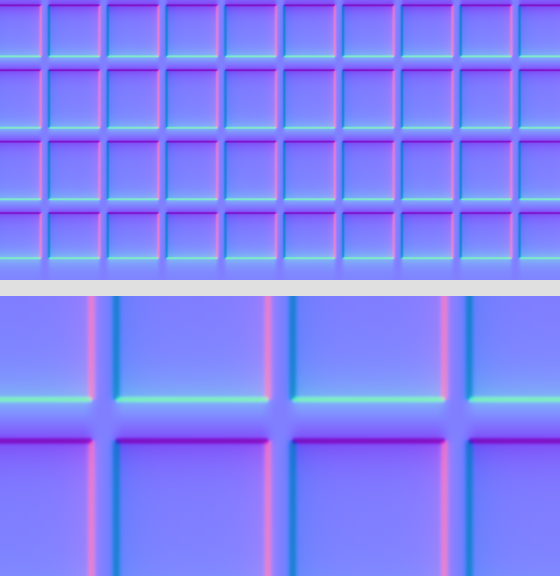
Top, the full canvas; bottom, a detail of the centre.
Write a WebGL 1 fragment shader that draws this texture map.

```glsl
precision highp float;

uniform vec2 u_resolution;

// Lengths are fractions of the canvas height
const vec2 PITCH = vec2(0.2101, 0.2552);
const vec2 FIRST_CENTER = vec2(0.0550, 0.1360);
const vec2 HALF_SIZE = vec2(0.0903, 0.1029);
const float LOWEST_EDGE = 0.078;
const float HIGHEST_EDGE = 0.981;
const float LAST_ROW = 3.0;

const vec2 CREASE_WIDTH = vec2(0.0043, 0.0032);
const vec2 CREASE_SLOPE = vec2(0.90, 1.10);
const vec2 GLOW_WIDTH = vec2(0.022, 0.027);
const vec2 GLOW_SLOPE = vec2(0.38, 0.55);
const float GLOW_END_SOFTNESS = 0.011;

float crease(float d, float width) {
  return exp(-d * d / (width * width));
}

float glow(float d, float width) {
  return exp(-abs(d) / width);
}

// Soft membership of the interval from lo to hi
float cover(float p, float lo, float hi, float softness) {
  return smoothstep(-softness, softness, p - lo)
       * smoothstep(-softness, softness, hi - p);
}

// One panel along one axis: crease slope, glow slope, hard cover, soft cover
vec4 panelProfile(float p, float lo, float hi, vec2 widths, vec2 slopes, float pixel) {
  float creaseWidth = max(widths.x, 0.7 * pixel);
  float creases = crease(p - lo, creaseWidth) - crease(p - hi, creaseWidth);
  float glows = glow(p - lo, widths.y) - glow(p - hi, widths.y);
  return vec4(slopes.x * creases,
              slopes.y * glows,
              cover(p, lo, hi, max(0.003, pixel)),
              cover(p, lo, hi, GLOW_END_SOFTNESS));
}

// Nearest column and its neighbours
vec4 columnProfile(float x, float pixel) {
  vec4 total = vec4(0.0);
  float nearest = floor((x - FIRST_CENTER.x) / PITCH.x + 0.5);
  vec2 widths = vec2(CREASE_WIDTH.x, GLOW_WIDTH.x);
  vec2 slopes = vec2(CREASE_SLOPE.x, GLOW_SLOPE.x);
  for (int i = -1; i <= 1; i++) {
    float center = FIRST_CENTER.x + (nearest + float(i)) * PITCH.x;
    total += panelProfile(x, center - HALF_SIZE.x, center + HALF_SIZE.x,
                          widths, slopes, pixel);
  }
  return total;
}

// All rows, the outer two shortened by the frame
vec4 rowProfile(float y, float pixel) {
  vec4 total = vec4(0.0);
  vec2 widths = vec2(CREASE_WIDTH.y, GLOW_WIDTH.y);
  vec2 slopes = vec2(CREASE_SLOPE.y, GLOW_SLOPE.y);
  for (int i = 0; i <= int(LAST_ROW); i++) {
    float center = FIRST_CENTER.y + float(i) * PITCH.y;
    float lo = max(center - HALF_SIZE.y, LOWEST_EDGE);
    float hi = min(center + HALF_SIZE.y, HIGHEST_EDGE);
    total += panelProfile(y, lo, hi, widths, slopes, pixel);
  }
  return total;
}

// Each edge slope fades where its panel side ends
float edgeSlope(vec4 along, vec4 across) {
  return along.x * across.z + along.y * across.w;
}

vec3 encodeNormal(vec2 slope) {
  return 0.5 + 0.5 * normalize(vec3(slope, 1.0));
}

void main() {
  float pixel = 1.0 / u_resolution.y;
  vec2 p = gl_FragCoord.xy * pixel;

  vec4 column = columnProfile(p.x, pixel);
  vec4 row = rowProfile(p.y, pixel);
  vec2 slope = vec2(-edgeSlope(column, row), edgeSlope(row, column));

  gl_FragColor = vec4(encodeNormal(slope), 1.0);
}
```
